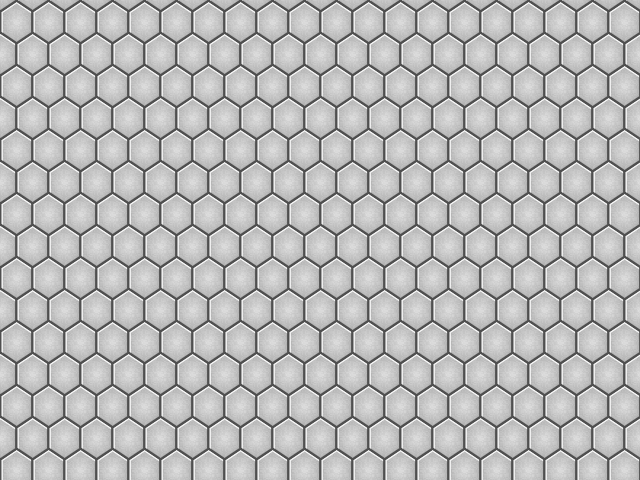
A WebGL 2 fragment shader for this pattern:

```glsl
#version 300 es
precision highp float;
// Grey bevelled hexagon tiles with a soft central glow, fine grain and dark joints.
#define COLUMNS 20.0
#define OFFSET vec2(0.02, 0.30)
#define JOINT_LIT 0.026
#define JOINT_SHADE 0.044
#define HIGHLIGHT_WIDTH 0.042
#define SHADE_WIDTH 0.030
#define GRAIN_CELLS 26.0
#define GRAIN_AMOUNT 0.050

uniform vec2 u_resolution;
out vec4 fragColor;

const vec3 JOINT = vec3(0.31);
const vec3 SHADE = vec3(0.60);
const vec3 RIM = vec3(0.705);
const vec3 GLOW = vec3(0.865);
const vec3 HIGHLIGHT = vec3(0.96);

float hash(vec2 p) {
    return fract(sin(dot(p, vec2(12.9898, 78.233))) * 43758.5453);
}

// Distances to the lit (left, top) and shaded (right, bottom) sides.
vec2 hexSides(vec2 p) {
    float slope = (1.0 - abs(p.x)) * 2.0 / 3.0;
    vec2 slanted = (slope + vec2(-p.y, p.y)) / 1.2019;
    return min(vec2(0.5 + p.x, 0.5 - p.x), slanted);
}

// Position relative to the nearest centre of one of two staggered lattices.
vec2 latticeLocal(vec2 p, vec2 origin) {
    vec2 period = vec2(1.0, 2.0);
    return mod(p - origin + 0.5 * period, period) - 0.5 * period;
}

void main() {
    vec2 p = gl_FragCoord.xy / u_resolution.x * COLUMNS - OFFSET;
    float aa = 0.5 * COLUMNS / u_resolution.x;

    // Choose the tile that contains this point
    vec2 local = latticeLocal(p, vec2(0.5, 0.0));
    vec2 other = latticeLocal(p, vec2(0.0, 1.0));
    vec2 sides = hexSides(local);
    vec2 otherSides = hexSides(other);
    if (min(otherSides.x, otherSides.y) > min(sides.x, sides.y)) {
        local = other;
        sides = otherSides;
    }

    // Tile face: radial glow with grain
    float glow = clamp(1.0 - length(local * vec2(1.0, 0.82)) / 0.52, 0.0, 1.0);
    vec3 color = mix(RIM, GLOW, glow);
    color += GRAIN_AMOUNT * (hash(floor(local * GRAIN_CELLS) + 40.0) - 0.5);

    // Bevel: soft shade on the right and bottom, bright line on the left and top
    float shade = 1.0 - smoothstep(JOINT_SHADE, JOINT_SHADE + SHADE_WIDTH, sides.y);
    color = mix(color, SHADE, shade);
    float highlightEnd = JOINT_LIT + HIGHLIGHT_WIDTH;
    float highlight = 1.0 - smoothstep(highlightEnd - aa, highlightEnd + aa, sides.x);
    color = mix(color, HIGHLIGHT, highlight);

    // Dark joint between tiles
    vec2 inside = smoothstep(vec2(JOINT_LIT, JOINT_SHADE) - aa, vec2(JOINT_LIT, JOINT_SHADE) + aa, sides);
    color = mix(JOINT, color, inside.x * inside.y);

    fragColor = vec4(color, 1.0);
}
```
